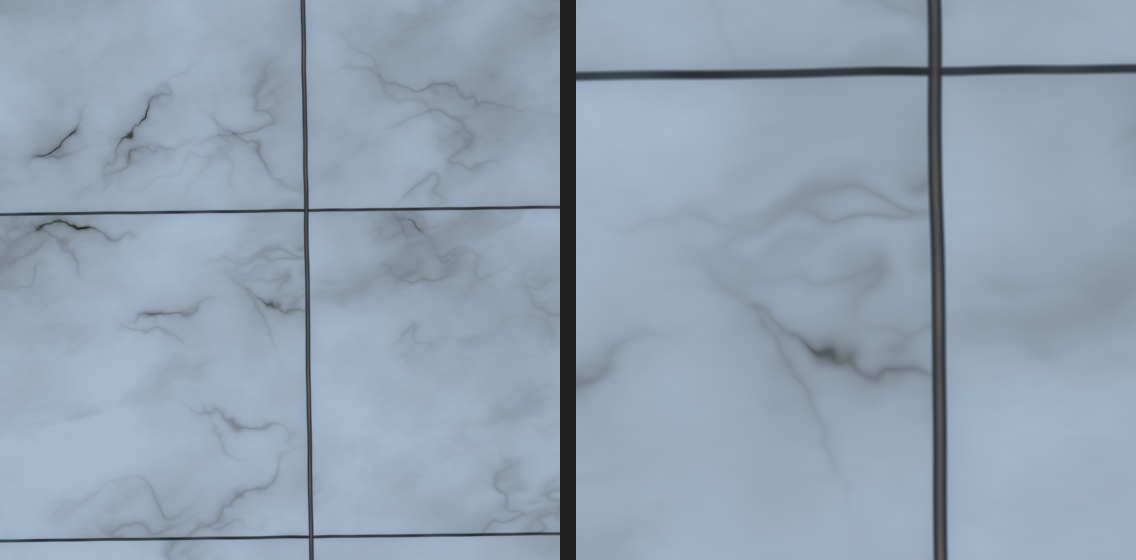
Left: the whole. Right: its middle third, enlarged.
A Shadertoy shader for this texture:

```glsl
// Blue-grey marble wall tiles, slightly out of square, divided by thin dark joints.
// Cloudy gradient noise tints each slab; veins are noise-bent lines that fade at
// their ends and stop at the joints, over smoky streaks and faint noise contours.

#define TILE_SIZE 0.583
#define JOINT_CROSSING vec2(0.556, 0.617)
#define JOINT_SKEW vec2(0.015, -0.013)
#define JOINT_HALF_WIDTH vec2(0.0040, 0.0025)
#define JOINT_SOFTNESS 0.0015
#define MARBLE_LIGHT vec3(0.645, 0.722, 0.805)
#define MARBLE_GREY vec3(0.515, 0.565, 0.612)
#define VEIN_COLOR vec3(0.345, 0.360, 0.365)
#define VEIN_DARK vec3(0.130, 0.145, 0.140)
#define JOINT_DARK vec3(0.160, 0.185, 0.205)
#define JOINT_BROWN vec3(0.390, 0.355, 0.350)
#define VEIN_BEND 0.075

const int VEIN_COUNT = 10;

// Vein centre, direction in radians, half length
const vec4 VEINS[VEIN_COUNT] = vec4[](
    vec4(0.250, 0.780, 0.92, 0.085), vec4(0.110, 0.745, 0.80, 0.050),
    vec4(0.140, 0.592, -0.1, 0.075), vec4(0.300, 0.440, 0.30, 0.065),
    vec4(0.500, 0.447, -0.5, 0.070), vec4(0.460, 0.730, -0.8, 0.095),
    vec4(0.780, 0.850, -0.2, 0.150), vec4(0.430, 0.235, -0.3, 0.080),
    vec4(0.420, 0.110, 0.60, 0.110), vec4(0.740, 0.602, -0.5, 0.045));
const float VEIN_STRENGTH[VEIN_COUNT] = float[](
    1.1, 1.3, 1.2, 0.85, 0.85, 0.55, 0.6, 0.6, 0.6, 0.6);

vec2 gradientAt(vec2 cell) {
    vec3 h = fract(cell.xyx * vec3(0.1031, 0.1030, 0.0973));
    h += dot(h, h.yzx + 33.33);
    return 2.0 * fract((h.xx + h.yz) * h.zy) - 1.0;
}

float gradientNoise(vec2 p) {
    vec2 i = floor(p), f = fract(p);
    vec2 u = f * f * f * (f * (f * 6.0 - 15.0) + 10.0);
    vec2 e = vec2(0.0, 1.0);
    float a = dot(gradientAt(i), f);
    float b = dot(gradientAt(i + e.yx), f - e.yx);
    float c = dot(gradientAt(i + e.xy), f - e.xy);
    float d = dot(gradientAt(i + e.yy), f - e.yy);
    return mix(mix(a, b, u.x), mix(c, d, u.x), u.y);
}

float fbm(vec2 p) {
    float sum = 0.0, amplitude = 0.6;
    for (int i = 0; i < 4; i++) {
        sum += amplitude * gradientNoise(p);
        p = mat2(1.6, 1.2, -1.2, 1.6) * p + 7.3;
        amplitude *= 0.5;
    }
    return sum;
}

// Canvas position to tile units, with joints at whole numbers
vec2 toGrid(vec2 p) {
    return (p + JOINT_SKEW * p.yx - JOINT_CROSSING) / TILE_SIZE;
}

// One bent vein: x is its fine line, y its halo, z the smoky stain around it
vec3 bentVein(vec2 p, vec2 centre, float angle, float halfLength, float seed) {
    vec2 along = vec2(cos(angle), sin(angle)), d = p - centre;
    float bend = fbm(p * 10.0 + seed) - fbm(centre * 10.0 + seed);
    float offset = abs(dot(d, vec2(-along.y, along.x)) + VEIN_BEND * bend);
    float fade = exp(-pow(dot(d, along) / halfLength, 2.0));
    float patchy = gradientNoise(p * 28.0 + seed);
    vec3 width = vec3(0.0034 * (1.0 + patchy), 0.011, 0.040);
    vec3 band = exp(-pow(vec3(offset) / width, vec3(1.4)));
    return fade * band * vec3(0.85 + 0.7 * patchy, 1.0 + patchy, 1.0);
}

void mainImage(out vec4 fragColor, in vec2 fragCoord) {
    vec2 p = fragCoord / iResolution.y;
    float pixel = 1.0 / iResolution.y;
    vec2 grid = toGrid(p);
    vec2 tile = floor(grid);
    vec2 slab = p + 5.0 * gradientAt(tile + 20.0);
    vec2 rising = mat2(0.94, -0.34, 0.34, 0.94) * slab;

    // Cloudy body, a little lighter low on the wall, with slanted smoky streaks
    float cloud = fbm(slab * vec2(2.4, 3.2)) + 0.35 * fbm(slab * 8.0 + 3.0);
    float warp = fbm(slab * 6.0);
    float streak = smoothstep(0.05, 0.50, fbm(rising * vec2(3.0, 9.0) + 0.7 * warp + 5.0));
    float tone = 0.70 + 1.25 * cloud + 0.35 * (0.5 - p.y) - 0.55 * streak;
    vec3 color = mix(MARBLE_GREY, MARBLE_LIGHT, clamp(tone, 0.0, 1.0));

    // Faint network rising to the right, broken into patches
    float contour = abs(fbm(rising * vec2(3.0, 6.5) + 0.6 * warp));
    float patches = smoothstep(0.0, 0.35, gradientNoise(slab * 4.5 + 11.0));
    float ink = patches * (0.20 * exp(-contour / 0.025) + 0.26 * exp(-contour / 0.11));

    // Strong veins, each with a weaker branch leaving it part way along
    for (int i = 0; i < VEIN_COUNT; i++) {
        vec4 v = VEINS[i];
        if (floor(toGrid(v.xy)) != tile) continue;
        float seed = float(i) * 4.7;
        vec2 fork = v.xy - 0.55 * v.w * vec2(cos(v.z + 0.5), sin(v.z + 0.5));
        vec3 trunk = bentVein(p, v.xy, v.z, v.w, seed);
        vec3 branch = bentVein(p, fork, v.z - 0.55, v.w * 0.9, seed + 2.3);
        ink += VEIN_STRENGTH[i] * dot(trunk + 0.45 * branch, vec3(0.52, 0.26, 0.16));
    }
    color = mix(color, VEIN_COLOR, min(ink, 1.0) * 0.85);
    color = mix(color, VEIN_DARK, smoothstep(0.65, 1.3, ink));
    color += 0.010 * gradientNoise(p * vec2(60.0, 130.0));

    // Joints with slightly uneven edges; the upright ones have a brown core
    vec2 wobble = 0.0015 * vec2(gradientNoise(vec2(p.y * 14.0, 2.5)),
                                gradientNoise(vec2(p.x * 14.0, 8.5)));
    vec2 gap = abs((grid - round(grid)) * TILE_SIZE + wobble);
    float soft = max(JOINT_SOFTNESS, pixel);
    vec2 joint = 1.0 - smoothstep(JOINT_HALF_WIDTH - soft, JOINT_HALF_WIDTH + soft, gap);
    float core = 1.0 - smoothstep(0.0, JOINT_HALF_WIDTH.x * 0.8, gap.x);
    core *= 0.75 + 0.6 * gradientNoise(vec2(p.y * 18.0, 4.5));
    joint.y *= 0.90 + 0.25 * gradientNoise(vec2(p.x * 22.0, 6.5));
    color *= 1.0 - 0.08 * exp(-min(gap.x, gap.y) / 0.006);
    color = mix(color, JOINT_DARK, clamp(joint.y, 0.0, 1.0));
    color = mix(color, mix(JOINT_DARK, JOINT_BROWN, core), 0.95 * joint.x);

    fragColor = vec4(color, 1.0);
}
```
